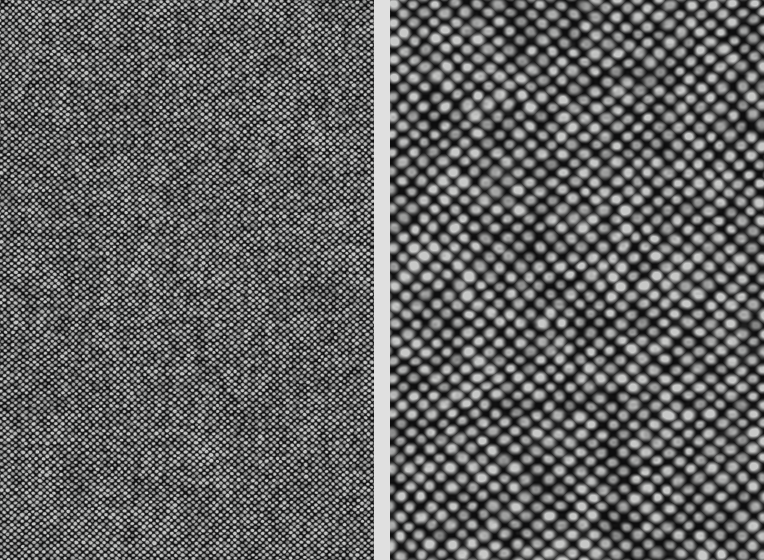
Left, the full canvas; right, a detail of the centre.
Give the GLSL for this texture, as a Shadertoy shader.

```glsl
const vec2 REPEATS = vec2(53.0, 90.0);   // light dots across and down
const vec3 DARK_YARN = vec3(0.048, 0.048, 0.050);
const vec3 LIGHT_YARN = vec3(0.750, 0.753, 0.750);
const float DOT_CORE = 0.20;             // dot profile, in thread widths
const float DOT_EDGE = 0.91;
const float DOT_SQUARENESS = 2.3;        // 2 is round, higher is boxier
const float JITTER = 0.22;               // wander of each dot
const float SIZE_VARIATION = 0.26;
const float SLUB = 0.15;                 // thick and thin places along threads
const float WARP = 0.8;                  // slow bending of the threads
const float CONTRAST = 0.34;             // deepens the shadow between dots
const float FUZZ = 0.16;                 // fine fibre grain

float hash(vec2 p) {
    vec3 q = fract(p.xyx * vec3(0.1031, 0.1030, 0.0973));
    q += dot(q, q.yzx + 33.33);
    return fract((q.x + q.y) * q.z);
}

float noise(vec2 p) {
    vec2 i = floor(p), f = fract(p);
    f = f * f * (3.0 - 2.0 * f);
    return mix(mix(hash(i), hash(i + vec2(1, 0)), f.x),
               mix(hash(i + vec2(0, 1)), hash(i + vec2(1, 1)), f.x), f.y);
}

// Uneven thickness of the two threads that cross in a cell
float slub(vec2 cell) {
    float weft = noise(vec2(cell.x * 0.14, cell.y + 300.0));
    float warp = noise(vec2(cell.x + 500.0, cell.y * 0.12));
    return weft + warp - 1.0;
}

// Height of the light yarn: rounded dots on alternate cells
float weave(vec2 p) {
    vec2 home = floor(p);
    float light = 0.0;
    for (int y = -1; y <= 1; y++) {
        for (int x = -1; x <= 1; x++) {
            vec2 cell = home + vec2(x, y);
            if (mod(cell.x + cell.y, 2.0) > 0.5) continue;
            vec2 random = vec2(hash(cell + 17.0), hash(cell + 91.0)) - 0.5;
            vec2 d = abs(p - cell - 0.5 - JITTER * random);
            float thick = slub(cell);
            float size = 1.0 + SIZE_VARIATION * (hash(cell + 43.0) - 0.5)
                       + 0.5 * SLUB * thick;
            vec2 powered = pow(d + 0.0001, vec2(DOT_SQUARENESS));
            float dist = pow(powered.x + powered.y, 1.0 / DOT_SQUARENESS) / size;
            float tone = 0.96 + 0.20 * (hash(cell + 67.0) - 0.5) + SLUB * thick;
            light = max(light, tone * (1.0 - smoothstep(DOT_CORE, DOT_EDGE, dist)));
        }
    }
    return light;
}

void mainImage(out vec4 fragColor, in vec2 fragCoord) {
    vec2 uv = fragCoord / iResolution.xy;
    vec2 p = uv * REPEATS * 2.0 + 200.0;

    // Loose, hand-like drift of the threads
    vec2 bend = vec2(noise(p * 0.07), noise(p * 0.07 + 60.0)) - 0.5;
    vec2 wobble = vec2(noise(p * 0.4 + 20.0), noise(p * 0.4 + 80.0)) - 0.5;
    float light = weave(p + WARP * bend + 0.30 * wobble);
    light *= 1.0 - CONTRAST * (1.0 - light);

    // Fibres, stray hairs and broad cloudy wear
    float grain = noise(p * vec2(2.3, 2.7)) - 0.5;
    float hair = smoothstep(0.62, 0.95, noise(p * vec2(0.8, 1.4) + 130.0));
    float cloud = noise(p * 0.09 + 240.0) - 0.5;
    light *= 1.0 + 0.10 * cloud;
    light += FUZZ * grain * (0.4 + light) + 0.08 * hair * (1.0 - light);

    fragColor = vec4(mix(DARK_YARN, LIGHT_YARN, clamp(light, 0.0, 1.05)), 1.0);
}
```
